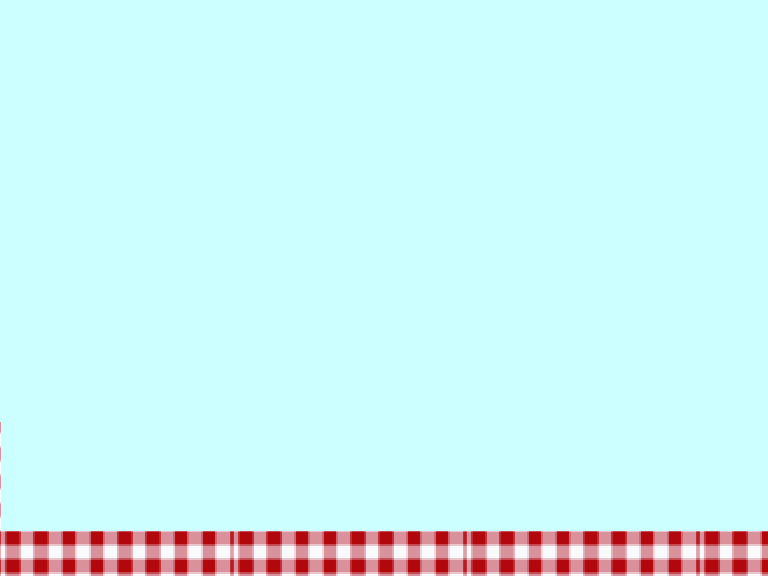
Give the GLSL for this background, as a Shadertoy shader.

```glsl
// A pale cyan backdrop above a red and white gingham cloth along the lower edge.

// Lengths are in grid units: the canvas is GRID units high.
const float GRID = 576.0;
const float PITCH = 28.0;         // spacing of the woven bands
const float TILE = 233.0;         // width of one piece of cloth
const float CLOTH_TOP = 45.0;
const float SLIVER_TOP = 154.0;   // thin strip of cloth on the left edge
const float SLIVER_WIDTH = 1.0;

const vec3 SKY = vec3(0.80, 1.00, 1.00);
const vec3 COTTON = vec3(0.975, 0.98, 0.99);
const vec3 PINK = vec3(0.85, 0.57, 0.61);
const vec3 RED = vec3(0.70, 0.03, 0.05);

// Soft coverage of the region where dist < halfWidth.
float cover(float dist, float halfWidth, float blur) {
    return 1.0 - smoothstep(-blur, blur, dist - halfWidth);
}

// Full strength in the core, with a weaker shoulder on both sides.
float band(float dist, float shoulder, float blur) {
    return mix(shoulder * cover(dist, 8.0, blur), 1.0, cover(dist, 6.0, blur));
}

// Upright bands restart in each tile, with a narrow seam between tiles.
float columns(float x, float blur) {
    float local = mod(x + 1.0, TILE);
    float index = clamp(floor(local / PITCH), 0.0, 7.0);
    float shoulder = mod(index, 4.0) < 2.0 ? 0.7 : 0.3;
    float stripe = band(abs(local - (index + 0.5) * PITCH), shoulder, blur);
    float seam = cover(min(local, TILE - local), 1.8, blur);
    return max(stripe, 0.85 * seam);
}

// Level bands repeat upward at the same pitch.
float rows(float y, float blur) {
    float dist = abs(mod(y + 4.0, PITCH) - 0.5 * PITCH);
    return band(dist, 0.5, blur);
}

// Dye deepens where two bands cross.
vec3 dye(float amount) {
    vec3 light = mix(COTTON, PINK, min(amount, 1.0));
    return mix(light, RED, max(amount - 1.0, 0.0));
}

void mainImage(out vec4 fragColor, in vec2 fragCoord) {
    float unit = GRID / iResolution.y;
    vec2 p = fragCoord * unit;
    float blur = 0.6 * unit;

    // Woven cloth
    float level = rows(p.y, blur);
    vec3 cloth = dye(columns(p.x, blur) + level);
    vec3 color = mix(SKY, cloth, cover(p.y, CLOTH_TOP, blur));

    // Strip left of the backdrop, above the cloth
    float sliver = cover(p.x, SLIVER_WIDTH, blur)
                 * cover(p.y, SLIVER_TOP, blur)
                 * (1.0 - cover(p.y, CLOTH_TOP, blur));
    color = mix(color, dye(level), sliver);

    fragColor = vec4(color, 1.0);
}
```
